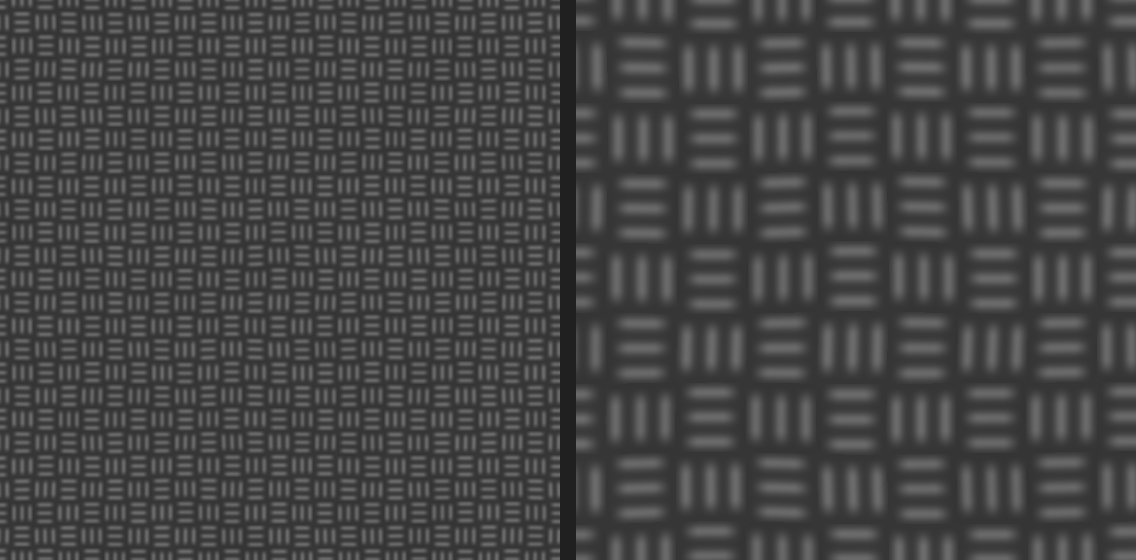
Left, the full canvas; right, a detail of the centre.
A three.js fragment shader for this pattern:

```glsl
varying vec2 vUv;

const float CELLS = 24.0;
const float BAR_SPACING = 0.354;
const float BAR_RADIUS = 0.1;
const vec3 GROUND = vec3(0.21);
const vec3 RIDGE = vec3(0.412);

float hash(vec2 p) {
  vec3 q = fract(vec3(p.xyx) * 0.1031);
  q += dot(q, q.yzx + 33.33);
  return fract((q.x + q.y) * q.z);
}

// Value noise that wraps after a whole number of lattice steps
float wrappedNoise(vec2 uv, float period, float seed) {
  vec2 p = uv * period;
  vec2 i = floor(p);
  vec2 f = fract(p);
  f = f * f * (3.0 - 2.0 * f);
  vec2 a = mod(i, period) + seed;
  vec2 b = mod(i + 1.0, period) + seed;
  float low = mix(hash(a), hash(vec2(b.x, a.y)), f.x);
  float high = mix(hash(vec2(a.x, b.y)), hash(b), f.x);
  return mix(low, high, f.y);
}

// Soft ridge with tapered ends, lying along x
float bar(vec2 p, float radius) {
  float across = p.y / radius;
  return exp(-across * across) * (1.0 - smoothstep(0.16, 0.46, abs(p.x)));
}

float barTrio(vec2 p, float spacing, float radius) {
  float height = 0.0;
  for (int i = -1; i <= 1; i++) {
    height += bar(p - vec2(0.0, float(i) * spacing), radius);
  }
  return min(height, 1.0);
}

// Trios turn by a quarter on alternate cells
float basketWeave(vec2 grid) {
  vec2 cell = floor(grid);
  vec2 local = fract(grid) - 0.5;
  bool upright = mod(cell.x + cell.y, 2.0) > 0.5;
  return barTrio(upright ? local.yx : local, BAR_SPACING, BAR_RADIUS);
}

void main() {
  // Slight drift of the cells
  vec2 drift = vec2(wrappedNoise(vUv, 12.0, 7.0), wrappedNoise(vUv, 12.0, 41.0)) - 0.5;
  vec2 grid = vUv * CELLS + vec2(0.555, 0.47) + 0.06 * drift;
  float height = basketWeave(grid);

  // Faint uneven shading
  float shade = 1.0 + 0.06 * (wrappedNoise(vUv, 24.0, 83.0) - 0.5);
  gl_FragColor = vec4(mix(GROUND, RIDGE, height) * shade, 1.0);
}
```
